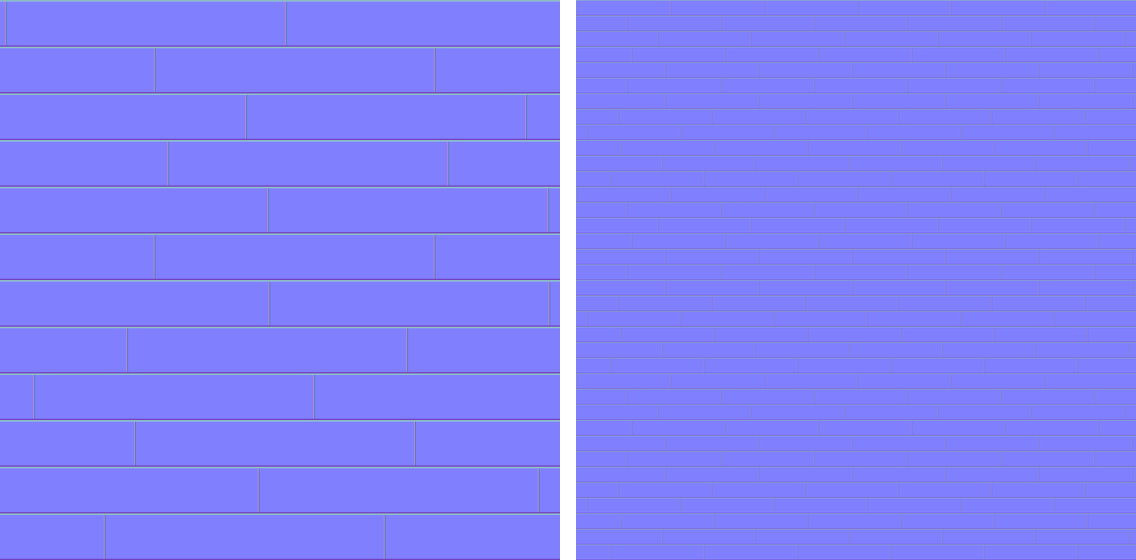
Left: one tile. Right: repeated 3 by 3.
Write a Shadertoy shader that draws this texture map.

```glsl
// Tangent-space normal map of staggered floor planks: twelve rows, two planks per row.
// Each seam is a groove drawn as two thin slope bands, box-filtered to the pixel size.
// Whole repeats on both axes and wrapped seam distances make the result tile.

const float ROWS = 12.0;
const float PLANKS = 2.0;
const float MIN_SOFTNESS = 0.0013;

const vec3 FLAT_NORMAL = vec3(0.502, 0.502, 1.0);
const vec3 SLOPE_DOWN  = vec3(0.46, 0.25, 0.74);
const vec3 SLOPE_UP    = vec3(0.56, 0.79, 0.78);
const vec3 SLOPE_RIGHT = vec3(0.76, 0.51, 0.81);
const vec3 SLOPE_LEFT  = vec3(0.29, 0.51, 0.74);

// Stagger of each row from the top, as a fraction of plank length.
const float STAGGER[12] = float[12](
    0.021, 0.553, 0.879, 0.601, 0.958, 0.552,
    0.962, 0.454, 0.122, 0.482, 0.924, 0.374);

// Signed distance along one axis to the nearest of count evenly spaced seams.
float seamDistance(float position, float count, float shift) {
    return (fract(position * count - shift + 0.5) - 0.5) / count;
}

// Share of a filter footprint centred at d that lies between start and end.
float bandCoverage(float d, float start, float end, float footprint) {
    float low = max(d - 0.5 * footprint, start);
    float high = min(d + 0.5 * footprint, end);
    return max(high - low, 0.0) / footprint;
}

// Lays the two facing slopes of a groove over a base colour.
vec3 addGroove(vec3 base, float d, vec2 before, vec2 after,
               vec3 beforeColor, vec3 afterColor, float footprint) {
    float a = bandCoverage(d, before.x, before.y, footprint);
    float b = bandCoverage(d, after.x, after.y, footprint);
    return base * (1.0 - a - b) + beforeColor * a + afterColor * b;
}

void mainImage(out vec4 fragColor, in vec2 fragCoord) {
    vec2 uv = fragCoord / iResolution.xy;
    vec2 footprint = max(1.0 / iResolution.xy, vec2(MIN_SOFTNESS));
    float fromTop = 1.0 - uv.y;

    // Row lookup and distances to the two kinds of seam
    int row = int(mod(floor(fromTop * ROWS), ROWS));
    float endSeam = seamDistance(uv.x, PLANKS, STAGGER[row]);
    float rowSeam = seamDistance(fromTop, ROWS, 0.0);

    // Short end joints, then the long grooves over them
    vec3 color = addGroove(FLAT_NORMAL, endSeam,
        vec2(-0.0018, 0.0), vec2(0.0, 0.0018),
        SLOPE_RIGHT, SLOPE_LEFT, footprint.x);
    color = addGroove(color, rowSeam,
        vec2(-0.0022, 0.0002), vec2(0.0002, 0.0028),
        SLOPE_DOWN, SLOPE_UP, footprint.y);

    fragColor = vec4(color, 1.0);
}
```
